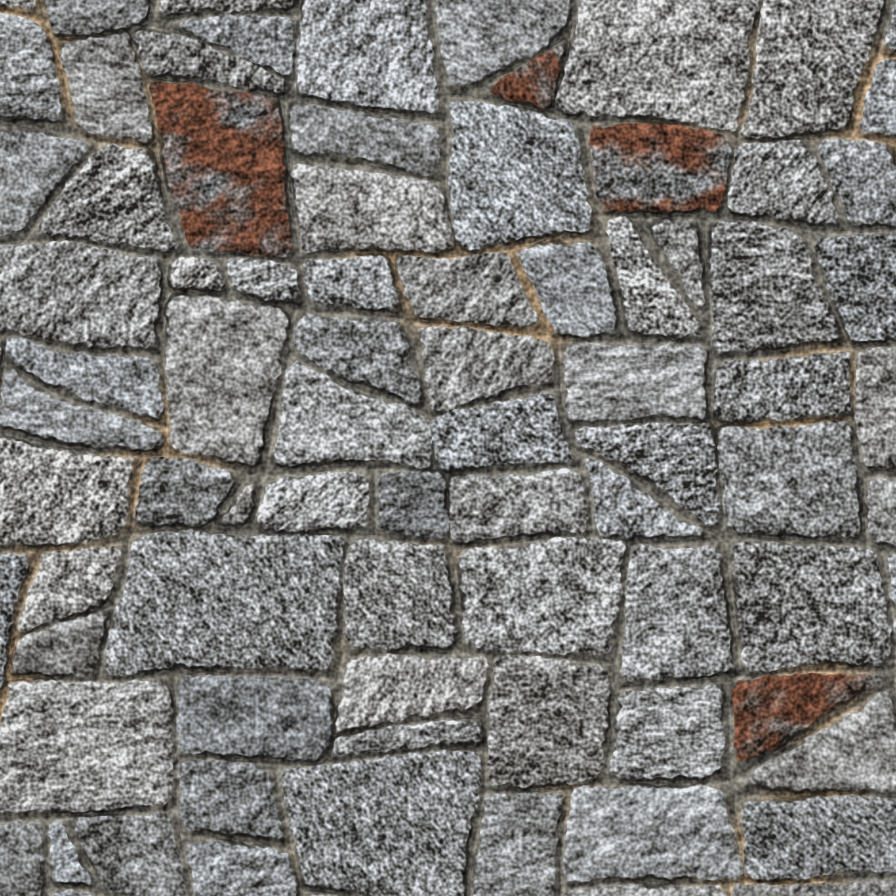
This texture is drawn by a three.js fragment shader. Its source:

```glsl
// Rubble stone wall: rough grey split stones in thin mortar joints, a few rusty ones.
varying vec2 vUv;

const vec2 GRID = vec2(6.0, 8.0);          // blocks across and up
const float SHIFT = 0.56;                  // random shift of block sides
const float SLANT = 0.46;                  // random tilt of block sides
const float SPLIT_CHANCE = 0.48;           // share of blocks cut in two
const float JOINT = 0.0048;                // half width of a joint
const float ROUNDING = 0.014;              // corner rounding
const float SOFT = 0.0014;                 // edge smoothing
const vec2 TO_LIGHT = vec2(-0.0026, 0.0044);
const float BASE_TONE = 0.525;
const float RELIEF = 0.80;                 // strength of chiselled facets
const float GRAIN = 0.36;                  // strength of mineral speckle
const float RUST_CHANCE = 0.018;
const vec3 WARM_DARK = vec3(1.01, 1.00, 0.97);
const vec3 COOL_LIGHT = vec3(0.985, 1.00, 1.012);
const vec3 RUST = vec3(0.86, 0.56, 0.43);
const vec3 GREY_MORTAR = vec3(0.42, 0.41, 0.38);
const vec3 TAN_MORTAR = vec3(0.56, 0.48, 0.38);

float hash(vec2 p) {
  vec3 q = fract(vec3(p.xyx) * vec3(0.1031, 0.1030, 0.0973));
  q += dot(q, q.yzx + 33.33);
  return fract((q.x + q.y) * q.z);
}

vec2 gradientAt(vec2 cell) {
  float a = 6.2832 * hash(cell + 71.7);
  return vec2(cos(a), sin(a));
}

float noise(vec2 p) {
  vec2 i = floor(p), f = p - i;
  vec2 w = f * f * f * (f * (f * 6.0 - 15.0) + 10.0);
  vec2 e = vec2(1.0, 0.0);
  float low = mix(dot(gradientAt(i), f), dot(gradientAt(i + e), f - e), w.x);
  float high = mix(dot(gradientAt(i + e.yx), f - e.yx), dot(gradientAt(i + 1.0), f - 1.0), w.x);
  return mix(low, high, w.y);
}

float fbm(vec2 p) {
  float sum = 0.0, amp = 0.5;
  for (int k = 0; k < 4; k++) {
    sum += amp * noise(p);
    p = mat2(1.6, 1.2, -1.2, 1.6) * p + 7.3;
    amp *= 0.52;
  }
  return sum;
}

float smoothMin(float a, float b) {
  float h = max(ROUNDING - abs(a - b), 0.0) / ROUNDING;
  return min(a, b) - 0.25 * h * h * ROUNDING;
}

// Signed distance to the joint through a lattice point; upright and level joints alternate.
float jointLine(vec2 q, vec2 node) {
  vec2 d = q - node;
  float shift = SHIFT * (hash(node + 3.1) - 0.5);
  float slant = SLANT * (hash(node + 19.7) - 0.5);
  bool upright = mod(node.x + node.y, 2.0) < 0.5;
  return upright ? (d.x - shift - slant * d.y) / GRID.x : (d.y - shift - slant * d.x) / GRID.y;
}

// Returns the stone id in xy and the distance inside its outline in z.
vec3 stoneAt(vec2 p) {
  p += 0.016 * vec2(noise(p * 7.0), noise(p * 7.0 + 40.0));
  vec2 q = p * GRID, base = floor(q), block = base;
  float inside = -1.0;
  for (int y = -1; y <= 1; y++) {
    for (int x = -1; x <= 1; x++) {
      vec2 c = base + vec2(float(x), float(y));
      float turn = mod(c.x + c.y, 2.0) < 0.5 ? 1.0 : -1.0;
      float ends = smoothMin(jointLine(q, c), -jointLine(q, c + 1.0));
      float sides = smoothMin(turn * jointLine(q, c + vec2(1.0, 0.0)),
                              -turn * jointLine(q, c + vec2(0.0, 1.0)));
      float d = smoothMin(ends, sides);
      if (d > inside) { inside = d; block = c; }
    }
  }
  // Optional slanted cut through the block
  if (hash(block + 51.3) < SPLIT_CHANCE) {
    float angle = step(0.5, hash(block + 8.9)) * 1.5708 + 1.3 * (hash(block + 27.1) - 0.5);
    float cut = dot((q - block - 0.5) / GRID, vec2(cos(angle), sin(angle)));
    inside = smoothMin(inside, abs(cut));
    block += step(0.0, cut) * vec2(131.0, 57.0);
  }
  float rough = 0.0050 * noise(p * 45.0) + 0.0030 * noise(p * 120.0);
  return vec3(block, inside - JOINT * (1.0 + 1.3 * noise(p * 9.0)) + rough);
}

void main() {
  vec2 p = vUv + 3.0;
  vec3 stone = stoneAt(p);
  vec2 id = stone.xy;
  float d = stone.z;
  float slope = clamp((stoneAt(p + TO_LIGHT).z - d) / length(TO_LIGHT), -1.0, 1.0);

  // Bedding direction and stretch differ from stone to stone
  float angle = 2.4 * (hash(id + 5.5) - 0.5);
  mat2 bedding = mat2(cos(angle), -sin(angle), sin(angle), cos(angle));
  vec2 stretch = vec2(1.0, mix(1.0, 2.0, hash(id + 14.2)));
  vec2 u = (bedding * p) * stretch + 9.0 * hash(id);
  vec2 lit = (bedding * (p + TO_LIGHT)) * stretch + 9.0 * hash(id);

  // Stone tone: base, blotches, facets and speckle
  float blotch = fbm(u * 12.0);
  float facets = fbm(u * 26.0) - fbm(lit * 26.0);
  float speckle = 0.7 * noise(u * 62.0) + 0.9 * noise(u * 120.0 + 5.0) + 1.2 * noise(p * 235.0);
  float tone = BASE_TONE + 0.14 * (hash(id + 33.0) - 0.5) + 0.36 * blotch;
  tone += RELIEF * facets + GRAIN * mix(0.7, 1.15, hash(id + 61.0)) * speckle;
  tone -= 0.12 * slope * (1.0 - smoothstep(0.0, 0.013, d));
  tone = clamp(tone, 0.13, 0.93);
  vec3 stoneColor = tone * mix(WARM_DARK, COOL_LIGHT, smoothstep(0.2, 0.7, tone));
  stoneColor *= 1.0 + 0.025 * (hash(id + 77.0) - 0.5) * vec3(-1.0, 0.2, 1.6);
  float rusty = step(hash(id + 88.0), RUST_CHANCE) * smoothstep(-0.22, 0.08, blotch);
  stoneColor = mix(stoneColor, 0.85 * tone * RUST, rusty);

  // Mortar with sandy stretches, shaded beneath the stones
  float sandy = smoothstep(0.08, 0.36, noise(p * 4.5 + 12.0));
  vec3 mortar = mix(GREY_MORTAR, TAN_MORTAR, sandy);
  mortar *= 1.0 + 0.45 * noise(p * 90.0) + 0.45 * noise(p * 220.0) - 0.38 * slope;

  // Broken dark crevice along the outline
  vec3 color = mix(mortar, stoneColor, smoothstep(-SOFT, SOFT, d));
  float crevice = 1.0 - smoothstep(0.0005, 0.0036, abs(d + 0.0012));
  color *= 1.0 - 0.55 * crevice * smoothstep(-0.15, 0.40, noise(p * 13.0) + 0.25 * slope);
  gl_FragColor = vec4(clamp(color, 0.0, 1.0), 1.0);
}
```
